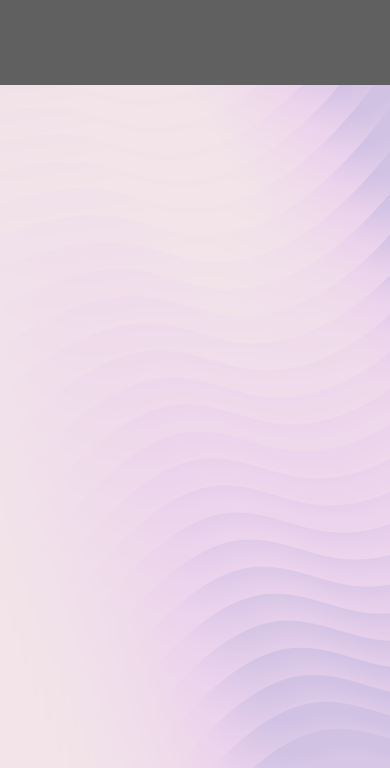
Write a Shadertoy shader that draws this background.

```glsl
#define LAYERS 26
#define CREST_START vec2(0.440, 0.051)
#define CREST_STEP vec2(-0.0165, 0.0352)
#define TROUGH_OFFSET 0.137
#define TROUGH_DEPTH 0.026
#define BAR_EDGE 0.8893
#define CREAM vec3(0.949, 0.894, 0.914)
#define ORCHID vec3(0.924, 0.828, 0.928)
#define PERIWINKLE vec3(0.818, 0.757, 0.892)
#define BAR_GRAY vec3(0.376)

// Horizontal distance from the crest of a layer
float crestOffset(float x, float layer) {
    return x - CREST_START.x - CREST_STEP.x * layer;
}

// Height of a wave: falling left flank, crest, trough, rising right flank
float waveHeight(float x, float layer) {
    float d = crestOffset(x, layer);
    float drop;
    if (d < 0.0) {
        float steepness = 1.0 - 0.6 * smoothstep(10.0, 19.0, layer);
        drop = steepness * d * d / (0.208 - 0.3 * d);
    } else if (d < TROUGH_OFFSET) {
        drop = 0.5 * TROUGH_DEPTH * (1.0 - cos(3.14159 * d / TROUGH_OFFSET));
    } else {
        float rise = d - TROUGH_OFFSET;
        drop = TROUGH_DEPTH - rise * rise / 0.358;
    }
    return CREST_START.y + CREST_STEP.y * layer - drop;
}

// Three-stop colour ramp
vec3 toneColor(float tone) {
    vec3 color = mix(CREAM, ORCHID, clamp(tone / 0.6, 0.0, 1.0));
    return mix(color, PERIWINKLE, clamp((tone - 0.6) / 0.4, 0.0, 1.0));
}

// Depth of colour inside one layer; depth runs from 0 at its edge to 1
float layerTone(vec2 p, float layer, float depth) {
    float d = crestOffset(p.x, layer);
    float leftFade = smoothstep(-0.273, -0.026, d);
    float body = max(1.02 - 0.047 * layer, 0.05);
    float fromTrough = (d - TROUGH_OFFSET) / 0.078;
    float dip = 0.12 * smoothstep(12.0, 17.0, layer) * exp(-fromTrough * fromTrough);
    float corner = smoothstep(0.22, 0.52, p.x - 0.6 * (BAR_EDGE - p.y));
    float tone = max(body - dip, 0.0) * leftFade + corner;
    float contrast = 0.06 * leftFade + 0.2 * min(tone, 1.0);
    return tone + (0.5 - depth) * contrast;
}

void mainImage(out vec4 fragColor, in vec2 fragCoord) {
    vec2 p = fragCoord / iResolution.y;
    float pixel = 1.0 / iResolution.y;
    vec3 color = CREAM;

    // Overlapping waves, from the farthest to the nearest
    for (int i = LAYERS - 1; i >= 0; i--) {
        float layer = float(i);
        float edge = waveHeight(p.x, layer);
        float nextEdge = waveHeight(p.x, layer - 1.0);
        float slope = (waveHeight(p.x + pixel, layer) - edge) / pixel;
        float blur = pixel * sqrt(1.0 + slope * slope);
        float depth = clamp((edge - p.y) / max(edge - nextEdge, 0.005), 0.0, 1.0);
        float cover = smoothstep(-0.7 * blur, 0.7 * blur, edge - p.y);
        color = mix(color, toneColor(layerTone(p, layer, depth)), cover);
    }

    // Plain bar across the top
    float bar = smoothstep(-0.5 * pixel, 0.5 * pixel, p.y - BAR_EDGE);
    fragColor = vec4(mix(color, BAR_GRAY, bar), 1.0);
}
```
